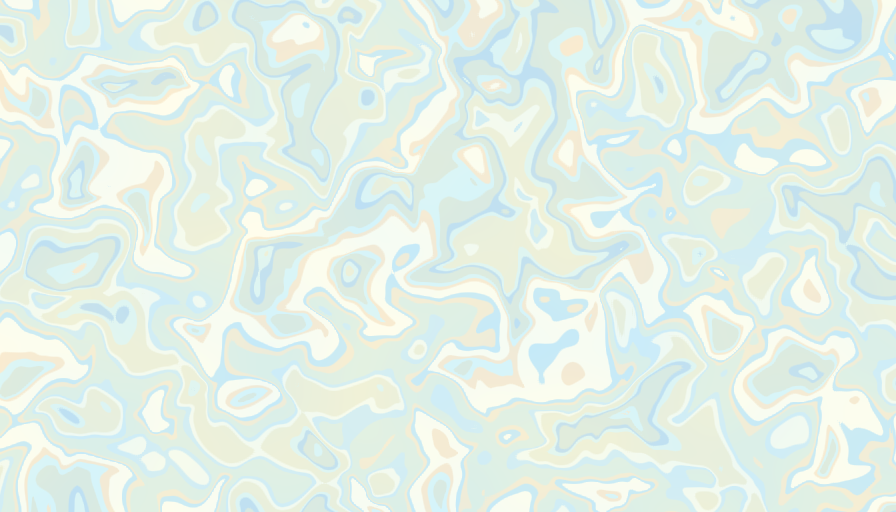
Give the GLSL for this background, as a Shadertoy shader.

```glsl
// Pale marbled pools: warped noise cut into flat, ringed pastel bands.

const float CELLS = 9.0;         // noise cells per canvas height
const float POOL_BANDS = 9.5;    // rings around each pool
const float REGION_BANDS = 13.0; // slow drift through the palette
const float BAND_COUNT = 12.0;

// Random gradient direction for a lattice point
vec2 latticeGradient(vec2 cell) {
    float angle = 6.2832 * fract(sin(dot(cell, vec2(127.1, 311.7))) * 43758.5453);
    return vec2(cos(angle), sin(angle));
}

float cornerRamp(vec2 cell, vec2 local, vec2 corner) {
    return dot(latticeGradient(cell + corner), local - corner);
}

// Smooth gradient noise, roughly -0.7 to 0.7
float gradientNoise(vec2 p) {
    vec2 cell = floor(p);
    vec2 f = fract(p);
    vec2 u = f * f * f * (f * (f * 6.0 - 15.0) + 10.0);
    float low = mix(cornerRamp(cell, f, vec2(0, 0)), cornerRamp(cell, f, vec2(1, 0)), u.x);
    float high = mix(cornerRamp(cell, f, vec2(0, 1)), cornerRamp(cell, f, vec2(1, 1)), u.x);
    return mix(low, high, u.y);
}

// Bend the plane so that pools become irregular
vec2 warp(vec2 p, float scale, float amount) {
    vec2 q = p * scale;
    return p + amount * vec2(gradientNoise(q + 17.3), gradientNoise(q + 61.8));
}

// Pastel colour of one band, repeating cyclically
vec3 bandColour(float band) {
    vec3 pastels[12] = vec3[12](
        vec3(0.79, 0.92, 0.96), vec3(0.98, 0.99, 0.94), vec3(0.96, 0.92, 0.83),
        vec3(0.85, 0.96, 0.97), vec3(0.86, 0.92, 0.88), vec3(0.76, 0.88, 0.94),
        vec3(0.87, 0.96, 0.95), vec3(0.92, 0.94, 0.86), vec3(0.95, 0.98, 0.94),
        vec3(0.82, 0.93, 0.96), vec3(0.87, 0.94, 0.90), vec3(0.95, 0.93, 0.84));
    return pastels[int(mod(band, BAND_COUNT))];
}

// Flat bands with edges softened over the given width
vec3 bandedColour(float level, float edge) {
    float band = floor(level);
    float blend = clamp(fract(level) / edge, 0.0, 1.0);
    return mix(bandColour(band - 1.0), bandColour(band), blend);
}

// Height field: small pools riding on broad regions
float marbleLevel(vec2 p) {
    vec2 q = warp(warp(p, 0.8, 0.6), 1.9, 0.22);
    float pools = gradientNoise(q) + 0.18 * gradientNoise(q * 2.1 + 8.4);
    float regions = gradientNoise(p * 0.27 + 33.1);
    float level = POOL_BANDS * pools + REGION_BANDS * regions;
    return level + 0.35 * sin(2.1 * level); // uneven band widths
}

void mainImage(out vec4 fragColor, in vec2 fragCoord) {
    vec2 p = CELLS * fragCoord / iResolution.y;
    float level = marbleLevel(p);
    float edge = clamp(1.2 * fwidth(level), 0.001, 1.0);
    vec3 colour = bandedColour(level, edge);

    // Gentle warm and cool drift
    colour += 0.04 * gradientNoise(p * 0.6 + 91.7) * vec3(1.0, 0.2, -0.8);
    fragColor = vec4(clamp(colour, 0.0, 1.0), 1.0);
}
```
